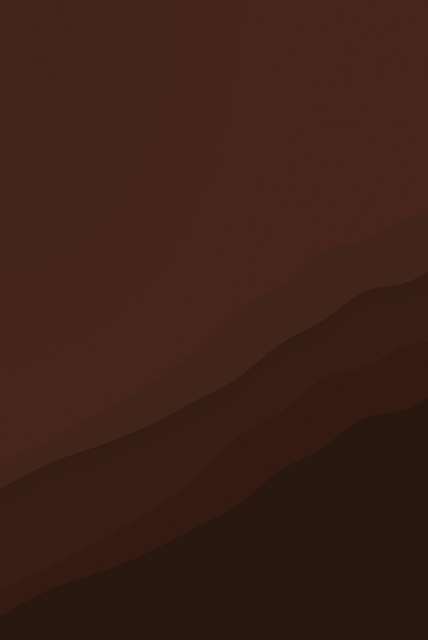
This background is drawn by a Shadertoy shader. Its source:

```glsl
// Dark brown layered paper hills rising to the right, with faint grain.
#define WALL_COLOR   vec3(0.277, 0.145, 0.102)
#define CORNER_COLOR vec3(0.258, 0.147, 0.104)
#define MIST_COLOR   vec3(0.255, 0.141, 0.102)
#define UMBER_COLOR  vec3(0.218, 0.118, 0.080)
#define RUST_COLOR   vec3(0.206, 0.102, 0.067)
#define GROUND_COLOR vec3(0.157, 0.094, 0.063)
#define LAYER_DROP   0.198
#define SHADOW_DEPTH 0.012
#define GRAIN_CELLS  vec2(110.0, 240.0)
#define GRAIN_AMOUNT 0.006

const float PI = 3.14159265;

// Sum of twelve sine harmonics, zero at both sides of the canvas.
float harmonics(float x, vec4 low, vec4 mid, vec4 high) {
    vec4 k = vec4(1.0, 2.0, 3.0, 4.0);
    return dot(low, sin(PI * x * k))
         + dot(mid, sin(PI * x * (k + 4.0)))
         + dot(high, sin(PI * x * (k + 8.0)));
}

// Ridge heights: a sloped line plus layered sines.
float upperRidge(float x) {
    return 0.2747 + 0.3893 * x + harmonics(x,
        vec4(0.0116, -0.0225, 0.0028, 0.0025),
        vec4(0.0006, -0.0007, -0.0013, 0.0009),
        vec4(0.0017, -0.0030, 0.0019, 0.0));
}

float lowerRidge(float x) {
    return 0.2357 + 0.3398 * x + harmonics(x,
        vec4(-0.0084, -0.0109, 0.0091, 0.0007),
        vec4(0.0010, 0.0012, 0.0005, 0.0003),
        vec4(-0.0020, 0.0023, -0.0014, 0.0));
}

vec2 hash2(vec2 p) {
    vec3 q = fract(p.xyx * vec3(0.1031, 0.1030, 0.0973));
    q += dot(q, q.yzx + 33.33);
    return fract((q.xx + q.yz) * q.zy);
}

// Distance to the nearest scattered cell point.
float cellular(vec2 p) {
    vec2 cell = floor(p);
    float nearest = 1.0;
    for (int j = -1; j <= 1; j++) {
        for (int i = -1; i <= 1; i++) {
            vec2 neighbour = cell + vec2(i, j);
            nearest = min(nearest, distance(p, neighbour + hash2(neighbour)));
        }
    }
    return nearest;
}

// Lay a hill over the colour, with a slim dark shade below its crest.
vec3 addHill(vec3 base, vec3 hill, float y, float ridge, float shade) {
    float depth = ridge - y;
    float edge = 0.75 / iResolution.y;
    hill *= 1.0 - shade * exp(-max(depth, 0.0) / SHADOW_DEPTH);
    return mix(base, hill, smoothstep(-edge, edge, depth));
}

void mainImage(out vec4 fragColor, in vec2 fragCoord) {
    vec2 uv = fragCoord / iResolution.xy;
    float upper = upperRidge(uv.x);
    float lower = lowerRidge(uv.x);

    // Wall, cooler toward the upper left corner
    float corner = smoothstep(0.75, 0.0, distance(uv, vec2(0.0, 1.0)));
    vec3 color = mix(WALL_COLOR, CORNER_COLOR, corner);

    // Hills from back to front; the same two ridges repeat lower down
    color = addHill(color, MIST_COLOR, uv.y, upper, 0.0);
    color = addHill(color, UMBER_COLOR, uv.y, lower, 0.07);
    color = addHill(color, RUST_COLOR, uv.y, upper - LAYER_DROP, 0.0);
    color = addHill(color, GROUND_COLOR, uv.y, lower - LAYER_DROP, 0.02);

    // Paper grain, fading out on the ground
    float ground = smoothstep(0.0, 0.01, lower - LAYER_DROP - uv.y);
    float grain = cellular(uv * GRAIN_CELLS) - 0.45;
    color += grain * GRAIN_AMOUNT * (1.0 - 0.8 * ground);

    fragColor = vec4(color, 1.0);
}
```
